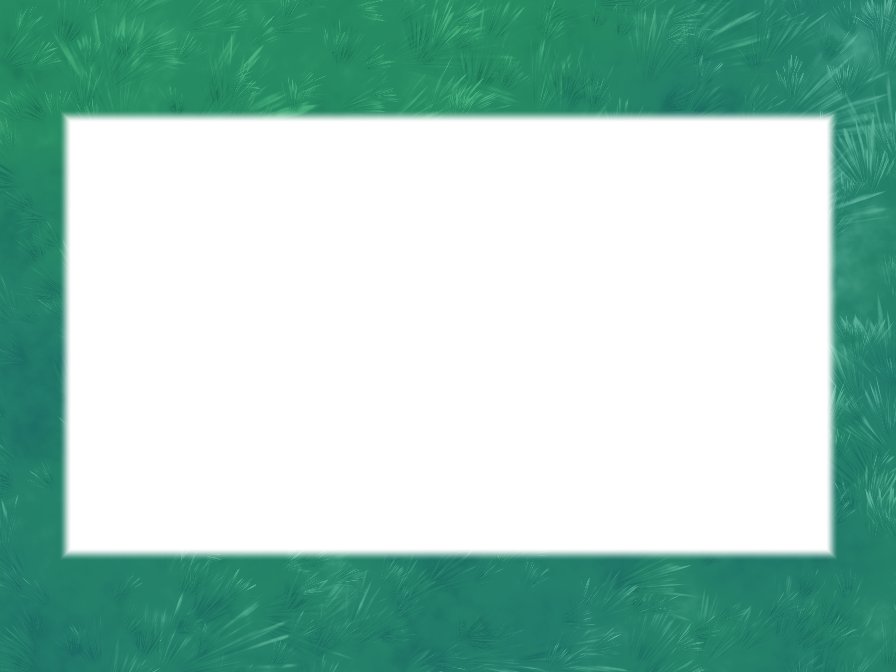
This background is drawn by a Shadertoy shader. Its source:

```glsl
const vec4 PANEL = vec4(0.073, 0.175, 0.9285, 0.827); // left, bottom, right, top
const float FEATHER = 0.0095;
const vec3 DEEP_TEAL = vec3(0.105, 0.43, 0.40);
const vec3 MID_TEAL = vec3(0.135, 0.495, 0.425);
const vec3 PALE_TEAL = vec3(0.36, 0.69, 0.62);
const vec3 DEEP_GREEN = vec3(0.10, 0.45, 0.34);
const vec3 MID_GREEN = vec3(0.145, 0.545, 0.385);
const vec3 PALE_GREEN = vec3(0.28, 0.70, 0.50);
const int TUFT_LAYERS = 4;
const float TUFT_SIZE = 0.25;
const float LAYER_SHRINK = 0.66;
const float FAN_SPREAD = 0.72;
const float NEEDLES = 15.0;

vec2 hash2(vec2 p) {
    vec3 q = fract(vec3(p.xyx) * vec3(0.1031, 0.1030, 0.0973));
    q += dot(q, q.yzx + 33.33);
    return fract((q.xx + q.yz) * q.zy);
}

float gradientNoise(vec2 p) {
    vec2 i = floor(p), f = fract(p);
    vec2 u = f * f * f * (f * (f * 6.0 - 15.0) + 10.0);
    vec2 e = vec2(0.0, 1.0);
    float a = dot(hash2(i) * 2.0 - 1.0, f);
    float b = dot(hash2(i + e.yx) * 2.0 - 1.0, f - e.yx);
    float c = dot(hash2(i + e.xy) * 2.0 - 1.0, f - e.xy);
    float d = dot(hash2(i + e.yy) * 2.0 - 1.0, f - e.yy);
    return mix(mix(a, b, u.x), mix(c, d, u.x), u.y);
}

float fractalNoise(vec2 p) {
    float sum = 0.0, weight = 0.6;
    for (int i = 0; i < 4; i++) {
        sum += weight * gradientNoise(p);
        p = mat2(1.6, 1.2, -1.2, 1.6) * p + 7.3;
        weight *= 0.55;
    }
    return sum;
}

// Prevailing growth direction around the frame
float growthAngle(vec2 uv) {
    float left = 1.0 - smoothstep(0.02, 0.22, uv.x);
    float right = smoothstep(0.78, 0.95, uv.x);
    float top = smoothstep(0.72, 0.95, uv.y);
    float bottom = 1.0 - smoothstep(0.05, 0.25, uv.y);
    return 0.85 + 1.7 * left * (1.0 - top) + 0.8 * right - 0.35 * bottom;
}

// Fans of tapered needles; each tuft covers the ones behind it
float tuftShade(vec2 p, float aspect) {
    float shade = 0.7 * fractalNoise(p * 7.0);
    float size = TUFT_SIZE;
    for (int layer = 0; layer < TUFT_LAYERS; layer++) {
        vec2 seed = vec2(37.0, 61.0) * float(layer + 1);
        vec2 cell = floor(p / size);
        for (int j = 1; j >= -1; j--)
        for (int i = -1; i <= 1; i++) {
            vec2 id = cell + vec2(i, j);
            vec2 rnd = hash2(id + seed);
            vec2 root = (id + rnd) * size;
            vec2 trait = hash2(id + seed + 113.0);
            float angle = growthAngle(root / vec2(aspect, 1.0)) + 1.3 * (trait.x - 0.5);
            vec2 q = p - root;
            q = mat2(cos(angle), -sin(angle), sin(angle), cos(angle)) * q / size;
            float r = length(q);
            float a = atan(q.y, q.x) + 0.3 * (trait.y - 0.5) * r;
            vec2 strand = vec2(a * NEEDLES, r * 2.2) + rnd * 50.0;
            float coarse = gradientNoise(strand);
            float fine = gradientNoise(strand * vec2(2.3, 1.5) + 19.0);
            float fan = 1.0 - smoothstep(0.25, FAN_SPREAD, abs(a));
            float tip = 0.70 + 0.45 * coarse + 0.25 * fine;
            float cover = fan * (1.0 - smoothstep(tip - 0.16, tip, r));
            cover *= smoothstep(0.05, 0.35, r);
            float light = 0.85 * coarse + 0.65 * fine + 0.75 * (r - 0.48);
            light += 0.45 * (trait.y - 0.5);
            shade = mix(shade, light, 0.72 * cover);
        }
        size *= LAYER_SHRINK;
    }
    return shade + 0.22 * fractalNoise(p * 45.0);
}

vec3 foliage(vec2 p, vec2 uv, float aspect) {
    float shade = tuftShade(p, aspect);
    float drift = fractalNoise(p * 3.5 + 4.0);
    float green = smoothstep(0.42, 1.05, uv.y) * (1.0 - smoothstep(0.30, 0.90, uv.x));
    green += 0.35 * smoothstep(0.65, 1.0, uv.y) * (1.0 - smoothstep(0.65, 0.92, uv.x));
    green = clamp(green + 0.18 + 0.7 * drift, 0.0, 1.0);
    float bright = 0.20 * smoothstep(0.82, 0.96, uv.x) * smoothstep(0.15, 0.5, uv.y);
    bright += 0.12 * green - 0.06;
    shade += bright + 0.25 * drift;
    vec3 deep = mix(DEEP_TEAL, DEEP_GREEN, green);
    vec3 mid = mix(MID_TEAL, MID_GREEN, green);
    vec3 pale = mix(PALE_TEAL, PALE_GREEN, green);
    vec3 color = mix(deep, mid, smoothstep(-0.45, 0.05, shade));
    return mix(color, pale, smoothstep(0.05, 0.75, shade));
}

void mainImage(out vec4 fragColor, in vec2 fragCoord) {
    vec2 uv = fragCoord / iResolution.xy;
    float aspect = iResolution.x / iResolution.y;
    vec2 p = fragCoord / iResolution.y;

    // Feathered white panel with square corners
    vec2 center = 0.5 * (PANEL.xy + PANEL.zw);
    vec2 halfSize = 0.5 * (PANEL.zw - PANEL.xy);
    vec2 edge = (abs(uv - center) - halfSize) * vec2(aspect, 1.0);
    float panel = 1.0 - smoothstep(-FEATHER, FEATHER, max(edge.x, edge.y));

    vec3 color = mix(foliage(p, uv, aspect), vec3(1.0), panel);
    fragColor = vec4(color, 1.0);
}
```
